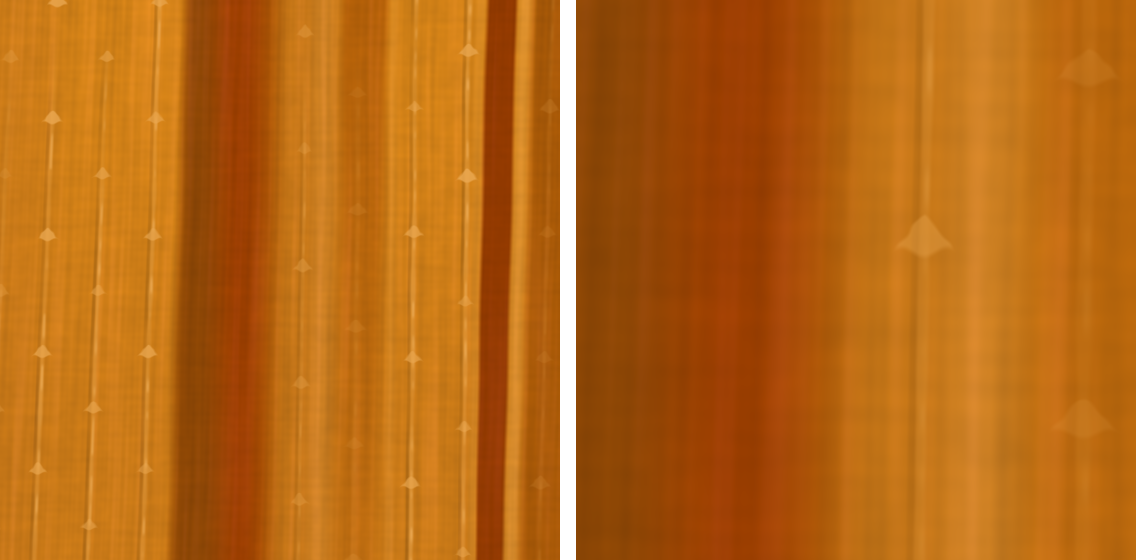
Left: the whole. Right: its middle third, enlarged.
A WebGL 1 fragment shader for this texture:

```glsl
precision highp float;
// Hanging amber curtain: soft vertical folds, fine ribs and pale threads carrying small woven caps.
uniform vec2 u_resolution;

#define THREAD_GAP 0.0938
#define CAP_PITCH 0.209
#define CAP_SIZE vec2(0.018, 0.021)
#define THREAD_HALF_WIDTH 0.0042
#define RIB_STRENGTH 0.055
#define GRAIN_STRENGTH 0.035
#define AMBER vec3(0.83, 0.51, 0.09)
#define OCHRE vec3(0.76, 0.45, 0.09)
#define RUST vec3(0.61, 0.24, 0.0)
#define BROWN vec3(0.56, 0.28, 0.02)
#define SHADE vec3(0.70, 0.37, 0.03)
#define PALE vec3(0.92, 0.66, 0.32)

float hash(vec2 p) {
  vec3 q = fract(vec3(p.xyx) * 0.1031);
  q += dot(q, q.yzx + 33.33);
  return fract((q.x + q.y) * q.z);
}

float cornerSlope(vec2 cell, vec2 offset) {
  float angle = 6.28318 * hash(cell);
  return dot(vec2(cos(angle), sin(angle)), offset);
}

float gradientNoise(vec2 p) {
  vec2 i = floor(p), f = fract(p), s = f * f * f * (f * (f * 6.0 - 15.0) + 10.0), e = vec2(1.0, 0.0);
  return mix(mix(cornerSlope(i, f), cornerSlope(i + e, f - e), s.x),
             mix(cornerSlope(i + e.yx, f - e.yx), cornerSlope(i + 1.0, f - 1.0), s.x), s.y);
}

float band(float x, float a, float b, float soft) {
  return smoothstep(a - soft, a + soft, x) - smoothstep(b - soft, b + soft, x);
}

// The cloth leans, more strongly towards its left side
float unslant(vec2 uv) {
  float lean = mix(0.042, 0.010, smoothstep(0.0, 0.7, uv.x)) + 0.014 * smoothstep(0.83, 0.88, uv.x);
  return uv.x - lean * (uv.y - 0.5);
}

// Shading of the folds, from left to right
vec3 foldColor(float x, float y) {
  vec3 col = mix(AMBER, OCHRE, 0.55 * smoothstep(0.9, 0.1, y));
  col = mix(col, OCHRE, 0.45 * band(x, -0.1, 0.08, 0.05));
  // Deep fold: brown on the left, glowing rust on the right
  col = mix(col, SHADE, band(x, 0.318, 0.505, 0.014));
  float rustX = mix(0.405, 0.375, y);
  col = mix(col, BROWN, smoothstep(0.308, 0.336, x) * (1.0 - smoothstep(rustX - 0.02, rustX + 0.07, x)));
  col = mix(col, RUST, 0.95 * band(x, rustX, mix(0.475, 0.465, y), 0.035));
  // Middle pleat and its recess
  col = mix(col, OCHRE, 0.7 * band(x, 0.49, 0.61, 0.02));
  col = mix(col, PALE, 0.20 * band(x, 0.555, 0.592, 0.018));
  col = mix(col, SHADE, mix(0.45, 0.95, y) * band(x, 0.607, mix(0.675, 0.688, y), mix(0.025, 0.009, y)));
  col = mix(col, PALE, 0.16 * band(x, 0.692, 0.705, 0.008));
  // Narrow dark gap, bright edge strip and shaded border
  col = mix(col, PALE, 0.16 * band(x, 0.842, 0.857, 0.006));
  col = mix(col, RUST * 0.94, band(x, 0.859, 0.911, 0.005));
  col = mix(col, SHADE * 0.95, smoothstep(0.928, 0.953, x));
  return mix(col, PALE, 0.33 * band(x, 0.914, 0.936, 0.008));
}

// Stretches the cloth so that threads fall on whole numbers
float threadCoord(float x) {
  float bend = (x - 0.58) / 0.08;
  float stretch = 0.014 * exp(-bend * bend) - 0.049 * smoothstep(0.87, 0.96, x);
  return (x + 0.012 + stretch - 0.014 * (1.0 - smoothstep(0.0, 0.07, x))) / THREAD_GAP;
}

void main() {
  vec2 uv = gl_FragCoord.xy / u_resolution;
  float pixel = 1.0 / min(u_resolution.x, u_resolution.y);
  float x = unslant(uv) + 0.003 * gradientNoise(vec2(uv.x * 3.0, uv.y * 4.0));
  vec3 col = foldColor(x, uv.y);

  // Ribs, faint weft rows and cloudy grain
  float ribs = gradientNoise(vec2(x * 62.0, uv.y * 1.6)) + 0.6 * gradientNoise(vec2(x * 130.0, uv.y * 3.0 + 9.0));
  float weft = gradientNoise(vec2(uv.x * 9.0, uv.y * 95.0));
  float grain = gradientNoise(uv * 24.0) + 0.6 * gradientNoise(uv * 70.0 + 5.0);
  col *= 1.0 + RIB_STRENGTH * 1.6 * ribs + GRAIN_STRENGTH * (grain + 0.8 * weft);
  col.b += 0.05 * max(ribs, 0.0);

  // Nearest thread; caps step by half a pitch on alternate threads
  float t = threadCoord(x), id = floor(t + 0.5), dx = (t - id) * THREAD_GAP;
  float rightPanel = step(7.5, id);
  float pitch = CAP_PITCH + 0.015 * rightPanel;
  float shift = 0.1 * (1.0 - mod(id, 2.0)) - 0.045 * step(5.5, id) - 0.09 * rightPanel;
  float row = (1.0 - uv.y - shift) / pitch, rowId = floor(row + 0.5);
  float dy = (rowId - row) * pitch;

  // Threads sink into the folds and wear thin along their length
  float panels = band(x, 0.03, 0.312, 0.02) + band(x, 0.695, 0.857, 0.006);
  float visible = panels + 0.45 * band(x, 0.505, 0.60, 0.015) + 0.22 * band(x, 0.60, 0.69, 0.006)
                + 0.4 * band(x, -0.1, 0.03, 0.02) + 0.2 * smoothstep(0.945, 0.955, x);
  float wear = 0.62 + 0.55 * gradientNoise(vec2(id * 7.3, uv.y * 9.0));
  float fade = mix(smoothstep(0.95, 0.7, uv.y), 1.0, max(rightPanel, step(2.5, id) * step(id, 3.5)));
  float soft = pixel + 0.0014;
  float width = THREAD_HALF_WIDTH * (0.85 + 0.5 * gradientNoise(vec2(id * 3.7, uv.y * 22.0)));
  float thread = 1.0 - smoothstep(width - soft, width + soft, abs(dx));
  float glint = smoothstep(-0.05, 0.35, gradientNoise(vec2(id * 5.1 + 0.4, uv.y * 28.0)));
  float core = 1.0 - smoothstep(0.0, 0.0016 + soft, abs(dx - 0.001));
  float edge = 1.0 - smoothstep(0.001, 0.002 + soft, abs(dx + 0.0062));
  col *= 1.0 - 0.16 * edge * visible * fade * wear;
  col = mix(col, PALE, visible * fade * (0.58 * thread * wear + 0.42 * core * glint));

  // Rounded triangular caps, each with its own size and strength
  float chance = hash(vec2(id, rowId) + 4.0);
  vec2 size = CAP_SIZE * (0.82 + 0.3 * chance);
  float rise = dy / size.y + 0.45;
  float ragged = 0.003 * gradientNoise(uv * 95.0);
  float halfWidth = size.x * pow(clamp(1.0 - rise, 0.0, 1.0), 0.85) + ragged;
  float baseLine = 0.10 + 0.12 * cos(dx / size.x * 4.0);
  float cap = (1.0 - smoothstep(halfWidth - soft, halfWidth + soft, abs(dx)))
            * smoothstep(-0.1, 0.1, rise - 0.1 + baseLine) * (1.0 - smoothstep(0.9, 1.05, rise));
  col = mix(col, PALE, cap * visible * (0.45 + 0.4 * chance));

  gl_FragColor = vec4(clamp(col, 0.0, 1.0), 1.0);
}
```
